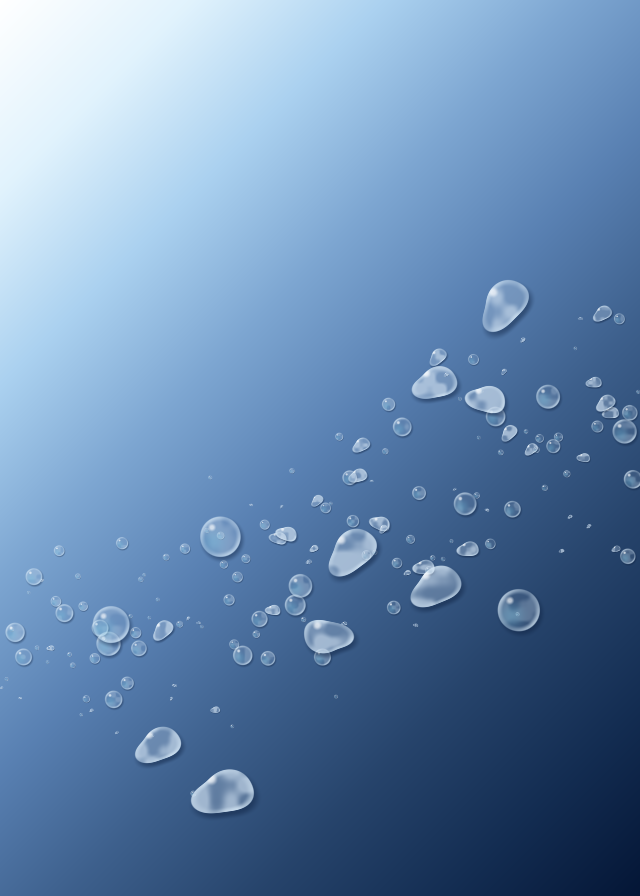
Write a Shadertoy shader that draws this background.

```glsl
// Water drops drifting in a diagonal band over a white-to-navy gradient.
// A few large drops are laid out by hand; a hashed loop scatters the small ones.
// Each drop is a rounded distance shape with a rim, cloudy reflections and a shadow.

const int SMALL_COUNT = 150;
const float SMALL_MIN = 0.0017;
const float SMALL_MAX = 0.0145;
const float GOLDEN = 0.618034;
const vec2 SHADOW_SHIFT = vec2(0.10, -0.15);
const vec3 SHADOW_COLOR = vec3(0.03, 0.10, 0.22);
const vec3 HAZE_COLOR = vec3(0.78, 0.85, 0.92);
const vec3 CYAN_TINT = vec3(0.45, 0.76, 0.88);
const vec3 RIM_COLOR = vec3(0.86, 0.93, 0.98);

// Evenly spaced colours from the upper left to the lower right
const vec3 SKY[9] = vec3[9](
    vec3(1.0), vec3(0.88, 0.95, 0.99), vec3(0.67, 0.82, 0.94),
    vec3(0.49, 0.65, 0.82), vec3(0.35, 0.505, 0.70), vec3(0.24, 0.375, 0.55),
    vec3(0.15, 0.265, 0.42), vec3(0.075, 0.175, 0.32), vec3(0.015, 0.085, 0.21));

// Large drops: centre, radius, tilt (zero tilt means a round drop)
const int LARGE_COUNT = 11;
const vec4 LARGE[LARGE_COUNT] = vec4[LARGE_COUNT](
    vec4(0.563, 0.660, 0.030, 0.75), vec4(0.486, 0.572, 0.024, 0.15),
    vec4(0.543, 0.554, 0.021, -0.3), vec4(0.393, 0.384, 0.029, 0.6),
    vec4(0.487, 0.345, 0.028, 0.35), vec4(0.365, 0.290, 0.026, 2.9),
    vec4(0.177, 0.168, 0.025, 0.3), vec4(0.250, 0.115, 0.033, 0.1),
    vec4(0.246, 0.401, 0.0225, 0.0), vec4(0.579, 0.319, 0.0235, 0.0),
    vec4(0.124, 0.303, 0.0205, 0.0));

float hash(vec2 p) {
    vec3 q = fract(vec3(p.xyx) * 0.1031);
    q += dot(q, q.yzx + 33.33);
    return fract((q.x + q.y) * q.z);
}

float noise(vec2 p) {
    vec2 i = floor(p), f = fract(p);
    f = f * f * (3.0 - 2.0 * f);
    return mix(mix(hash(i), hash(i + vec2(1, 0)), f.x),
               mix(hash(i + vec2(0, 1)), hash(i + vec2(1, 1)), f.x), f.y);
}

vec3 skyColor(float t) {
    float s = clamp(t, 0.0, 0.9999) * 8.0;
    int i = int(s);
    return mix(SKY[i], SKY[i + 1], fract(s));
}

// Relative radius: 0 at the centre, 1 on the outline; lump turns a disc into a dome
float dropRadius(vec2 q, float tilt, float lump) {
    float c = cos(tilt), s = sin(tilt);
    q = vec2(c * q.x + s * q.y, c * q.y - s * q.x);
    q.y *= 1.0 + 0.36 * lump;
    float angle = atan(q.y, q.x + 1e-5);
    return length(q) / (1.0 + lump * 0.10 * sin(2.0 * angle + 0.5)
                            - lump * 0.09 * sin(3.0 * angle + 0.5));
}

vec3 drawDrop(vec3 color, vec2 offset, float radius, float tilt, float lump, float seed) {
    vec2 q = offset / radius;
    if (dot(q, q) > 4.0) return color;
    float r = dropRadius(q, tilt, lump);
    float soft = 0.8 / (iResolution.y * radius);
    float mask = 1.0 - smoothstep(1.0 - soft, 1.0 + soft, r);

    // Soft shadow toward the lower right
    float shade = 1.0 - smoothstep(0.82, 1.2, dropRadius(q - SHADOW_SHIFT, tilt, lump));
    color = mix(color, SHADOW_COLOR, 0.42 * shade * (1.0 - mask));

    // Cloudy reflections inside
    float cloud = smoothstep(0.25, 0.75, noise(q * 1.9 + seed * 17.0 + 40.0));
    float haze = mix(0.10 + 0.24 * cloud, 0.28 + 0.45 * cloud, lump);
    vec3 inside = mix(color, HAZE_COLOR, haze);
    float tint = smoothstep(0.9, 0.0, length(q - vec2(-0.35, -0.25)));
    inside = mix(inside, CYAN_TINT, 0.30 * tint * (1.0 - lump));

    // Bright rim, strongest at the upper left and lower right
    float axis = dot(normalize(q + 1e-5), vec2(-0.707, 0.707));
    float rim = smoothstep(0.72, 0.97, r) * (0.25 + 0.40 * axis * axis);
    inside = mix(inside, RIM_COLOR, rim);
    float glint = smoothstep(0.24, 0.05, length(q - vec2(-0.42, 0.46)));
    inside = mix(inside, vec3(1.0), 0.65 * glint);
    return mix(color, inside, mask);
}

void mainImage(out vec4 fragColor, in vec2 fragCoord) {
    vec2 p = fragCoord / iResolution.y;
    float aspect = iResolution.x / iResolution.y;
    vec3 color = skyColor((p.x + 1.0 - p.y) / (aspect + 1.0));

    // Small drops scattered along the rising band
    for (int i = 0; i < SMALL_COUNT; i++) {
        float id = float(i);
        float u = fract(id * GOLDEN + 0.13);
        float spread = hash(vec2(id, 3.0)) + hash(vec2(id, 7.0)) - 1.0;
        float bandY = mix(0.28, 0.54, smoothstep(0.15, 1.0, u));
        vec2 center = vec2(u * aspect, bandY + spread * mix(0.12, 0.23, smoothstep(0.0, 0.5, u)));
        float size = pow(hash(vec2(id, 11.0)), 1.9) * (1.0 - 0.5 * abs(spread));
        float radius = mix(SMALL_MIN, SMALL_MAX, size);
        float lump = step(0.68, hash(vec2(id, 19.0)));
        float tilt = 1.4 * hash(vec2(id, 23.0)) - 0.5;
        color = drawDrop(color, p - center, radius, tilt, lump, id);
    }

    // Large drops on top
    for (int i = 0; i < LARGE_COUNT; i++) {
        vec4 d = LARGE[i];
        float lump = step(0.01, abs(d.w));
        color = drawDrop(color, p - d.xy, d.z, d.w, lump, float(i) + 0.5);
    }
    fragColor = vec4(color, 1.0);
}
```
